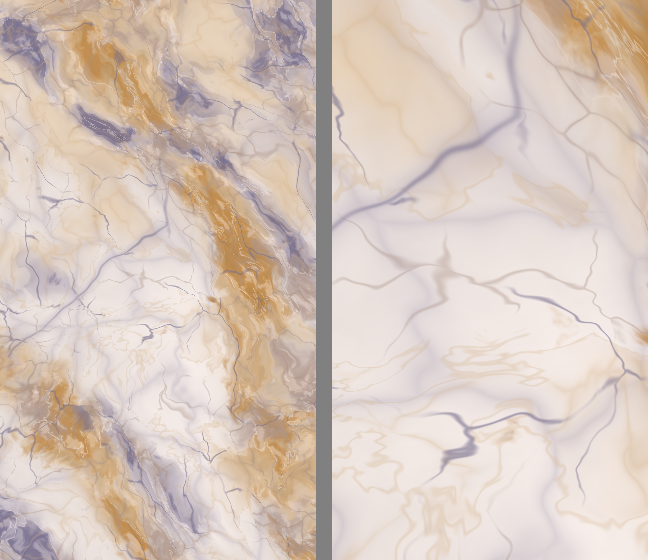
Left, the full canvas; right, a detail of the centre.
Write a Shadertoy shader that draws this texture.

```glsl
// Draws polished marble: cream and white stone with ochre, taupe and violet diagonal veins.

const vec3 CREAM    = vec3(0.90, 0.82, 0.73);
const vec3 PALE     = vec3(0.92, 0.885, 0.87);
const vec3 HONEY    = vec3(0.83, 0.70, 0.54);
const vec3 AMBER    = vec3(0.74, 0.53, 0.28);
const vec3 TAUPE    = vec3(0.68, 0.58, 0.53);
const vec3 LAVENDER = vec3(0.74, 0.70, 0.75);
const vec3 SLATE    = vec3(0.46, 0.43, 0.55);

const vec2 ALONG  = vec2(0.64, -0.77);  // main vein direction
const vec2 ACROSS = vec2(0.77, 0.64);
const vec2 STEEP  = vec2(0.96, 0.41);   // normal of the steeper right-hand bands
const mat2 TURN   = mat2(0.8, 0.6, -0.6, 0.8);

vec2 hash2(vec2 cell) {
    vec2 mixed = vec2(dot(cell, vec2(127.1, 311.7)), dot(cell, vec2(269.5, 183.3)));
    return fract(sin(mixed) * 43758.5);
}

// Layered sines with feedback, roughly -1 to 1
float clouds(vec2 p) {
    float sum = 0.0, amplitude = 0.48;
    for (int i = 0; i < 7; i++) {
        p = TURN * p * 1.75 + vec2(1.3 + sum, 2.1);
        sum += amplitude * sin(p.x + 1.5 * sin(0.8 * p.y));
        amplitude *= 0.62;
    }
    return sum;
}

// Displaces a point by layered sines
vec2 swirl(vec2 p, float frequency, float strength) {
    vec2 q = p * frequency, shift = vec2(0.0);
    for (int i = 0; i < 7; i++) {
        shift += strength * sin(q.yx + vec2(0.7, 2.9));
        q = TURN * q * 1.7 + shift * frequency + 1.9;
        strength *= 0.6;
    }
    return p + shift;
}

// Cellular noise: gap between the two nearest seeds, zero on cell borders
float cellBorder(vec2 p) {
    vec2 cell = floor(p);
    float nearest = 8.0, second = 8.0;
    for (int y = -1; y <= 1; y++)
    for (int x = -1; x <= 1; x++) {
        vec2 neighbour = cell + vec2(x, y);
        float d = length(neighbour + hash2(neighbour) - p);
        second = min(second, max(nearest, d));
        nearest = min(nearest, d);
    }
    return second - nearest;
}

float band(float position, float centre, float width) {
    float d = (position - centre) / width;
    return exp(-d * d);
}

// Soft stroke between two points
float streak(vec2 p, vec2 a, vec2 b, float width) {
    vec2 ab = b - a;
    float t = clamp(dot(p - a, ab) / dot(ab, ab), 0.0, 1.0);
    return band(length(p - a - ab * t), 0.0, width);
}

float thinLine(float d, float width) {
    return 1.0 - smoothstep(0.0, width, abs(d));
}

void mainImage(out vec4 fragColor, in vec2 fragCoord) {
    vec2 p = fragCoord / iResolution.y;
    vec2 warped = swirl(p, 8.0, 0.03);
    vec2 grain = vec2(dot(warped, ALONG), dot(warped, ACROSS));
    float steep = dot(warped, STEEP);
    float mottle = clouds(warped * 12.0);
    float flow = clouds(grain * vec2(11.0, 24.0) + 3.0);
    float fine = clouds(grain * vec2(34.0, 52.0) + 8.0);

    // Mineral amounts
    float ochre = 0.8 * band(steep, 0.60, 0.11) + 0.95 * band(grain.y, 0.225, 0.06)
        + 0.6 * streak(warped, vec2(0.37, 0.66), vec2(0.42, 0.47), 0.03);
    float violet = 0.65 * band(steep, 0.71, 0.04) + 0.8 * band(steep, 0.90, 0.10)
        + 0.9 * band(grain.y, 0.05, 0.06)
        + streak(warped, vec2(0.04, 0.97), vec2(0.20, 0.75), 0.035)
        + 0.8 * streak(warped, vec2(0.20, 0.75), vec2(0.43, 0.69), 0.03)
        + 0.6 * streak(warped, vec2(0.20, 0.22), vec2(0.38, 0.06), 0.045)
        + 0.4 * streak(warped, vec2(0.0, 0.53), vec2(0.10, 0.50), 0.025);
    float busy = smoothstep(0.2, 0.8, ochre + violet);

    // Ground: cream above, white below
    float paleness = 1.0 - smoothstep(0.5, 0.9, p.y + 0.2 * mottle);
    vec3 color = mix(CREAM, PALE, paleness);
    color += 0.04 * streak(warped, vec2(0.30, 0.40), vec2(0.42, 0.15), 0.10);

    // Cloudy rounded cells, large and small
    float halo = exp(-9.0 * cellBorder(grain * vec2(7.0, 11.0) + 5.0));
    float pebble = cellBorder(swirl(grain, 22.0, 0.014) * vec2(13.0, 21.0) + 2.0);
    color = mix(color, mix(HONEY, LAVENDER, paleness), 0.45 * halo);
    color = mix(color, HONEY, 0.35 * exp(-14.0 * pebble) * smoothstep(-0.1, 0.5, mottle));

    // Ochre and violet bodies, broken up by finer clouds
    color = mix(color, HONEY, 0.85 * smoothstep(0.1, 0.75, ochre * (0.8 + 0.8 * mottle)));
    color = mix(color, AMBER, 0.85 * smoothstep(0.65, 1.15, ochre + 0.55 * flow + 0.3 * fine));
    color = mix(color, LAVENDER, 0.8 * smoothstep(0.1, 0.75, violet * (0.85 + 0.8 * flow)));
    color = mix(color, TAUPE, 0.8 * busy * smoothstep(0.0, 0.6, 0.3 * fine - 0.8 * mottle));
    color = mix(color, SLATE, 0.85 * smoothstep(0.8, 1.2, violet + 0.6 * flow + 0.35 * fine));

    // Crisp-edged sheets over the soft bodies
    float sheet = smoothstep(0.12, 0.18, mottle) * smoothstep(0.9, 0.2, mottle);
    float sliver = smoothstep(0.2, 0.27, flow) * smoothstep(0.9, 0.25, flow);
    color = mix(color, AMBER, 0.35 * min(ochre, 1.0) * sheet);
    color = mix(color, SLATE, 0.35 * min(violet, 1.0) * sliver);

    // Seams and pale filaments inside the bands
    color = mix(color, TAUPE, 0.6 * busy * exp(-22.0 * pebble));
    color = mix(color, PALE, 0.5 * busy * thinLine(flow - 0.15, 0.06));
    color = mix(color, PALE, 0.35 * busy * smoothstep(0.3, 0.7, fine));
    color = mix(color, HONEY, 0.3 * thinLine(mottle - 0.1, 0.06));
    color *= 1.0 + (0.012 + 0.05 * busy) * fine;

    // Hairline cracks, and one long one with a faint shadow
    float border = cellBorder(swirl(grain, 30.0, 0.008) * vec2(8.0, 14.0) + 11.0);
    float crack = thinLine(border, 0.04) * smoothstep(-0.25, 0.6, flow + 0.4 * violet);
    float hair = thinLine(pebble, 0.05) * smoothstep(0.0, 0.5, -mottle);
    vec2 bend = vec2(0.25, 0.58);
    float longCrack = max(streak(warped, vec2(0.0, 0.38), bend, 0.0022),
                          streak(warped, bend, vec2(0.29, 0.69), 0.0028));
    float shadow = streak(warped, vec2(0.0, 0.38), bend, 0.012);
    color = mix(color, LAVENDER, 0.4 * shadow);
    color = mix(color, TAUPE, 0.4 * hair);
    color = mix(color, SLATE, 0.6 * max(crack, longCrack * (0.75 + 0.4 * mottle)));

    fragColor = vec4(clamp(color, 0.0, 1.0), 1.0);
}
```
